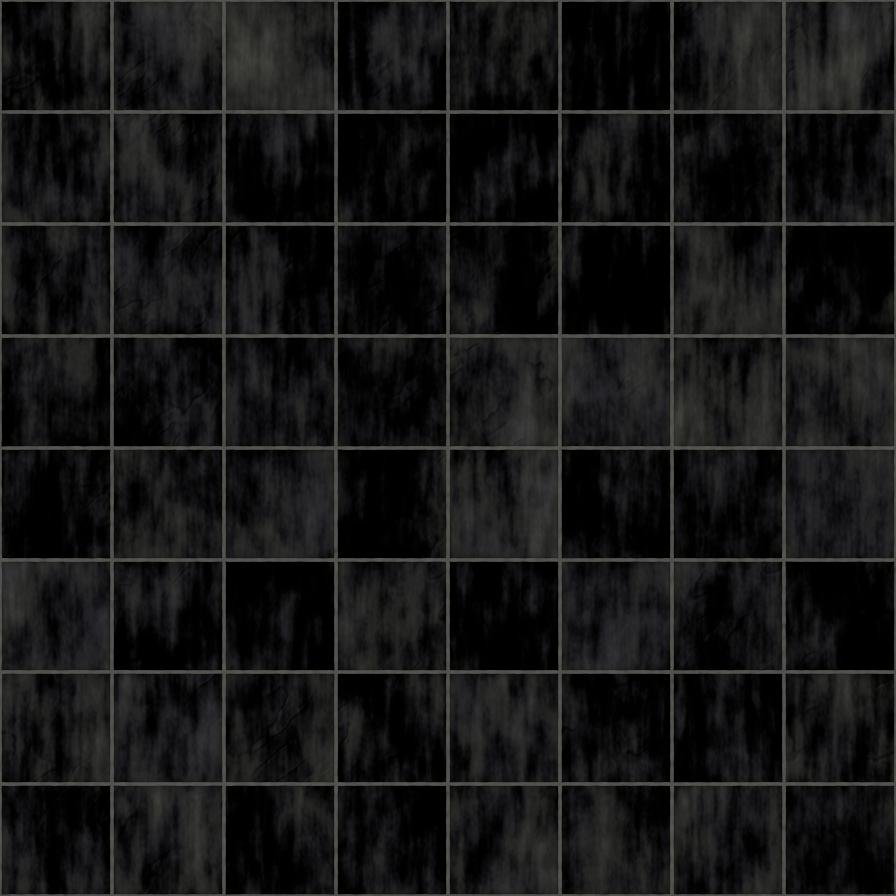
A WebGL 2 fragment shader for this texture:

```glsl
#version 300 es
precision highp float;
// Dark slate tiles on an 8 by 8 grid, parted by thin pale grout lines.
// Every tile takes its own level, tint and noise offset from a hash; stretched
// gradient noise gives the clouding, vertical streaks and diagonal creases.

uniform vec2 u_resolution;
out vec4 outColor;

const float TILES = 8.0;            // repeats across and down
const float GROUT_HALF = 0.0155;    // half line width, in tiles
const float GROUT_WOBBLE = 0.004;   // unevenness of the line edges
const float MEAN_TONE = 0.064;      // average slate brightness
const float TONE_FLOOR = 0.016;     // softness of the fade to black
const float TILE_VARIATION = 0.17;  // spread of level between tiles
const float CLOUD = 0.18;           // broad light and dark areas
const float STREAK = 0.10;          // vertical brushing
const float MOTTLE = 0.07;          // blotchy wear
const float GRAIN = 0.030;          // fine surface texture
const float CREASE = 0.035;         // diagonal cleft marks
const float CREASED_SHARE = 0.45;   // share of tiles with clefts
const vec3 COOL_TINT = vec3(0.97, 0.97, 1.10);
const vec3 WARM_TINT = vec3(1.01, 1.01, 0.96);
const vec3 GROUT_LIGHT = vec3(0.345, 0.338, 0.315);
const vec3 GROUT_DARK = vec3(0.285, 0.278, 0.255);

vec2 hash2(vec2 p) {
    vec3 q = fract(p.xyx * vec3(0.1031, 0.1030, 0.0973));
    q += dot(q, q.yzx + 33.33);
    return fract((q.xx + q.yz) * q.zy);
}

vec2 gradient(vec2 cell) {
    float angle = 6.28318 * hash2(cell).x;
    return vec2(cos(angle), sin(angle));
}

float gradientNoise(vec2 p) {
    vec2 i = floor(p), f = fract(p);
    vec2 u = f * f * f * (f * (f * 6.0 - 15.0) + 10.0);
    vec2 e = vec2(1.0, 0.0);
    float low = mix(dot(gradient(i), f), dot(gradient(i + e), f - e), u.x);
    float high = mix(dot(gradient(i + e.yx), f - e.yx),
                     dot(gradient(i + 1.0), f - 1.0), u.x);
    return mix(low, high, u.y);
}

float fbm(vec2 p) {
    float sum = 0.0, amplitude = 1.0;
    for (int i = 0; i < 4; i++) {
        sum += amplitude * gradientNoise(p);
        p = mat2(1.6, 0.4, -0.4, 1.6) * p * 1.25 + 17.3;
        amplitude *= 0.55;
    }
    return sum;
}

// Shallow diagonal clefts: a dark line with a lit rim beside it
float creases(vec2 p) {
    vec2 slanted = vec2(p.x + p.y, p.y - p.x) * 0.7071;
    float height = gradientNoise(slanted * vec2(1.3, 4.5))
                 + 0.15 * gradientNoise(slanted * vec2(9.0, 12.0));
    float shadow = 1.0 - smoothstep(0.0, 0.06, abs(height));
    float rim = 1.0 - smoothstep(0.0, 0.07, abs(height - 0.09));
    return (0.6 * rim - shadow) * smoothstep(0.0, 0.25, gradientNoise(p * 2.1 + 40.0));
}

vec3 slate(vec2 id, vec2 local) {
    vec2 level = hash2(id + 3.7);
    vec2 style = hash2(id + 71.2);
    vec2 p = local + 13.0 * hash2(id + 29.5) + id * 5.0;

    // Brightness from tile level and layered wear
    float tone = MEAN_TONE + TILE_VARIATION * (level.x - 0.5);
    tone += CLOUD * fbm(p * vec2(1.7, 0.9));
    tone += STREAK * gradientNoise(p * vec2(11.0, 1.6)) * (0.5 + style.y);
    tone += 0.5 * STREAK * gradientNoise(p * vec2(27.0, 3.5) + 9.0);
    tone += MOTTLE * fbm(p * vec2(6.0, 4.0) + 51.0);
    tone += GRAIN * gradientNoise(p * vec2(38.0, 20.0));
    tone += CREASE * creases(p) * step(style.x, CREASED_SHARE);

    // Soft fade to black and gentle limit on the highlights
    tone = 0.5 * (tone + sqrt(tone * tone + TONE_FLOOR * TONE_FLOOR));
    tone -= 0.30 * pow(max(tone - 0.13, 0.0), 0.9);

    float warmth = smoothstep(0.06, 0.16, tone) + 0.7 * (level.y - 0.5)
                 + gradientNoise(p * 2.3 + 80.0);
    return tone * mix(COOL_TINT, WARM_TINT, clamp(warmth, 0.0, 1.0));
}

void main() {
    vec2 p = gl_FragCoord.xy / u_resolution * TILES;
    float pixel = TILES / min(u_resolution.x, u_resolution.y);
    vec2 id = floor(p), local = fract(p);

    // Distance to the nearest line, with slightly worn edges
    vec2 toLine = 0.5 - abs(local - 0.5);
    float lineDistance = min(toLine.x, toLine.y);
    float edge = lineDistance + GROUT_WOBBLE * gradientNoise(p * 14.0);
    float groutMask = 1.0 - smoothstep(-0.5 * pixel, 0.5 * pixel, edge - GROUT_HALF);

    // Grout shade varies along the joints, with occasional darker chips
    float shade = clamp(0.72 + 0.8 * gradientNoise(p * 9.0 + 5.0), 0.0, 1.0);
    vec3 grout = mix(GROUT_DARK, GROUT_LIGHT, shade);
    grout *= 1.0 - 0.35 * smoothstep(0.38, 0.6, gradientNoise(p * 6.0 + 120.0));

    // Faint shadow where a tile meets the joint
    float contact = 1.0 - 0.25 * exp(-max(lineDistance - GROUT_HALF, 0.0) * 60.0);
    outColor = vec4(mix(slate(id, local) * contact, grout, groutMask), 1.0);
}
```
